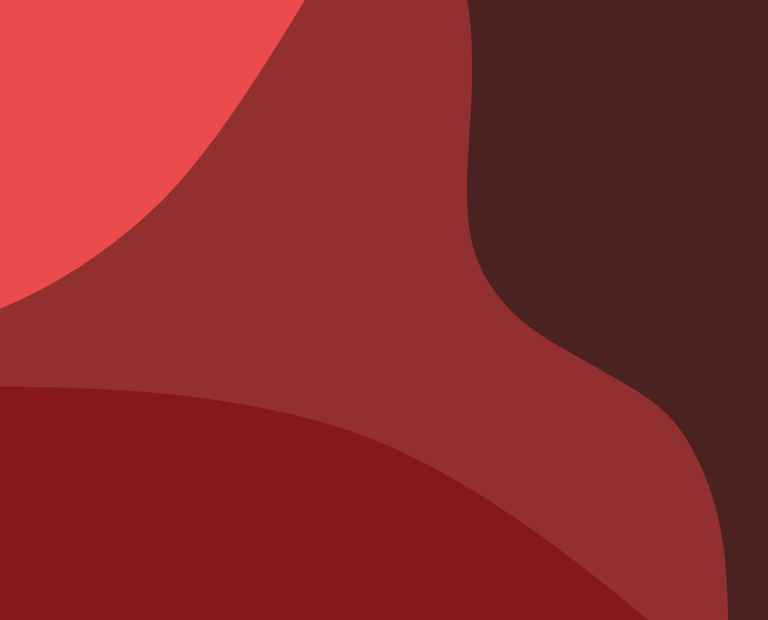
A WebGL 1 fragment shader for this background:

```glsl
precision highp float;
// Flat red backdrop with three curved areas: bright upper left, deep lower left, dark right.

uniform vec2 u_resolution;

// Cubic through knots (position, value, slope); returns value and slope at x.
vec2 curve(float x, vec3 a, vec3 b) {
  float width = b.x - a.x;
  float t = (x - a.x) / width;
  float rise = b.y - a.y;
  float m0 = a.z * width;
  float m1 = b.z * width;
  float c2 = 3.0 * rise - 2.0 * m0 - m1;
  float c3 = m0 + m1 - 2.0 * rise;
  return vec2(a.y + t * (m0 + t * (c2 + t * c3)),
              (m0 + t * (2.0 * c2 + 3.0 * t * c3)) / width);
}

// Smooth coverage from the height above a curve; size is (along, across) the value axis.
float coverage(float height, float slope, vec2 size) {
  float pixels = height * size.y / length(vec2(1.0, slope * size.y / size.x));
  return smoothstep(-0.7, 0.7, pixels);
}

vec2 brightEdge(float x) {
  vec3 middle = vec3(0.198, 0.661, 1.148);
  return x < middle.x ? curve(x, vec3(0.0, 0.502, 0.519), middle)
                      : curve(x, middle, vec3(0.397, 1.0, 2.037));
}

vec2 deepEdge(float x) {
  vec3 middle = vec3(0.422, 0.318, -0.346);
  return x < middle.x ? curve(x, vec3(0.0, 0.376, 0.0), middle)
                      : curve(x, middle, vec3(0.844, 0.0, -1.037));
}

// The right boundary gives x as a function of y.
vec2 darkEdge(float y) {
  vec3 foot = vec3(0.2605, 0.9076, -0.405);
  vec3 shoulder = vec3(0.365, 0.8346, -1.255);
  vec3 slant = vec3(0.4453, 0.7227, -1.377);
  vec3 bend = vec3(0.5338, 0.6419, -0.567);
  vec3 waist = vec3(0.6945, 0.6081, 0.0);
  vec3 bulge = vec3(0.8794, 0.6146, 0.0);
  if (y < foot.x) return curve(y, vec3(0.0, 0.948, -0.016), foot);
  if (y < shoulder.x) return curve(y, foot, shoulder);
  if (y < slant.x) return curve(y, shoulder, slant);
  if (y < bend.x) return curve(y, slant, bend);
  if (y < waist.x) return curve(y, bend, waist);
  if (y < bulge.x) return curve(y, waist, bulge);
  return curve(y, bulge, vec3(1.0, 0.608, -0.162));
}

void main() {
  vec2 p = gl_FragCoord.xy / u_resolution;
  vec2 bright = brightEdge(p.x);
  vec2 deep = deepEdge(p.x);
  vec2 dark = darkEdge(p.y);

  // Layer the areas over the mid red
  vec3 color = vec3(0.573, 0.184, 0.184);
  color = mix(color, vec3(0.925, 0.294, 0.294),
              coverage(p.y - bright.x, bright.y, u_resolution));
  color = mix(color, vec3(0.525, 0.094, 0.09),
              coverage(deep.x - p.y, deep.y, u_resolution));
  color = mix(color, vec3(0.295, 0.133, 0.133),
              coverage(p.x - dark.x, dark.y, u_resolution.yx));
  gl_FragColor = vec4(color, 1.0);
}
```
